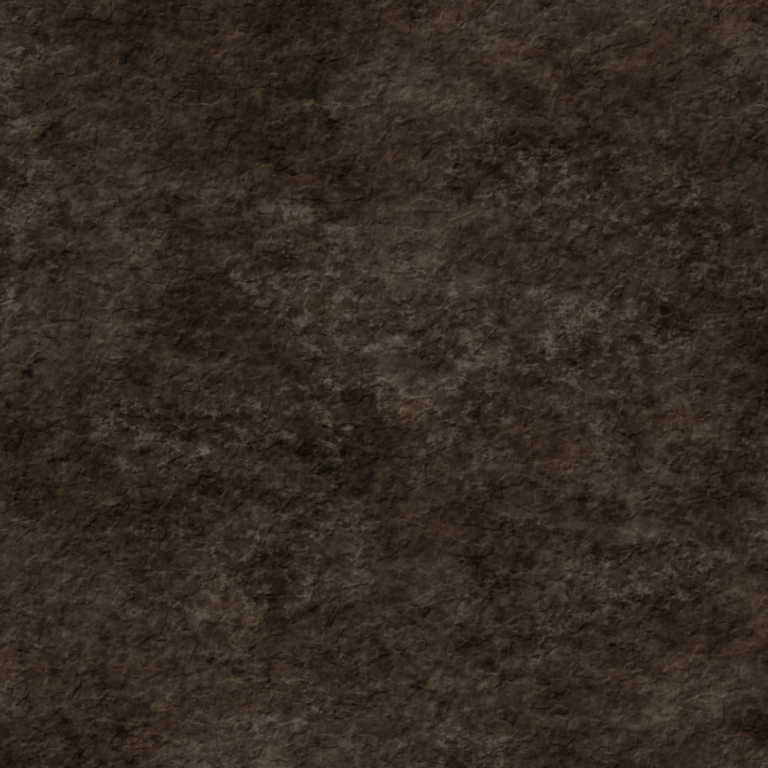
Reproduce this texture procedurally as a Shadertoy shader.

```glsl
// Dark trodden soil with streaky stains, pale mineral flecks, crumbs and straw.

const vec3 DEEP_SOIL_TINT = vec3(1.0, 0.81, 0.635);
const vec3 DRY_SOIL_TINT  = vec3(1.0, 0.91, 0.73);
const vec3 RUST_TINT      = vec3(1.04, 0.95, 0.89);
const vec3 MINERAL_TINT   = vec3(0.95, 1.01, 1.08);
const vec2 LIGHT_STEP     = vec2(-0.0015, 0.0021);
const float BASE_TONE     = 0.197;

// Hash and noise
float hash(vec2 cell, float seed) {
    vec3 q = fract(vec3(cell.xyx + seed * 17.3) * 0.1031);
    q += dot(q, q.yzx + 33.33);
    return fract((q.x + q.y) * q.z);
}

float noise(vec2 p, float seed) {
    vec2 cell = floor(p), f = fract(p);
    vec2 w = f * f * (3.0 - 2.0 * f);
    float low  = mix(hash(cell, seed), hash(cell + vec2(1, 0), seed), w.x);
    float high = mix(hash(cell + vec2(0, 1), seed), hash(cell + vec2(1, 1), seed), w.x);
    return mix(low, high, w.y);
}

// Centred on zero
float fbm(vec2 p, int octaves, float gain, float seed) {
    const mat2 turn = mat2(0.8, 0.6, -0.6, 0.8);
    float sum = 0.0, weight = 1.0, total = 0.0;
    for (int i = 0; i < octaves; i++) {
        sum += weight * (noise(p, seed + float(i)) - 0.5);
        total += weight;
        weight *= gain;
        p = turn * p * 2.03 + 7.7;
    }
    return sum / total;
}

// Crumbly surface height: grit plus flat-topped clods
float soilHeight(vec2 p) {
    float grit = fbm(p * 70.0, 3, 0.75, 11.0);
    float clod = fbm(p * vec2(44.0, 56.0), 3, 0.5, 21.0);
    return grit + 0.5 * smoothstep(0.04, 0.13, clod);
}

float segmentDistance(vec2 p, vec2 halfSpan) {
    float along = clamp(dot(p, halfSpan) / dot(halfSpan, halfSpan), -1.0, 1.0);
    return length(p - halfSpan * along);
}

// Scattered straws: x is the lit stalk, y its shadow
vec2 straws(vec2 p, float cells, float share, float pixel, float seed) {
    vec2 cover = vec2(0.0);
    vec2 q = p * cells, home = floor(q);
    float soft = pixel * cells;
    for (int j = -1; j <= 1; j++)
    for (int i = -1; i <= 1; i++) {
        vec2 cell = home + vec2(i, j);
        if (hash(cell, seed) > share) continue;
        vec2 centre = cell + vec2(hash(cell, seed + 1.0), hash(cell, seed + 2.0));
        float angle = 6.2832 * hash(cell, seed + 3.0);
        float reach = mix(0.12, 0.42, hash(cell, seed + 4.0));
        vec2 halfSpan = reach * vec2(cos(angle), sin(angle));
        vec2 d = q - centre;
        float width = 0.022;
        float stalk = segmentDistance(d, halfSpan);
        float shade = segmentDistance(d - vec2(0.03, -0.055), halfSpan);
        float strength = mix(0.2, 1.0, hash(cell, seed + 6.0));
        cover.x = max(cover.x, strength * (1.0 - smoothstep(width - soft, width + soft, stalk)));
        cover.y = max(cover.y, strength * (1.0 - smoothstep(0.0, 0.05 + soft, shade)));
    }
    return cover;
}

void mainImage(out vec4 fragColor, in vec2 fragCoord) {
    vec2 p = fragCoord / iResolution.y;
    float pixel = 1.0 / iResolution.y;

    // Bent coordinates make the stains drift around the horizontal
    vec2 bent = p + 0.07 * vec2(fbm(p * 4.0, 3, 0.5, 31.0), fbm(p * 3.0 + 5.0, 3, 0.5, 37.0));

    // Broad stains, streaks, mottling and grain
    float stain   = fbm(bent * vec2(3.4, 5.2), 5, 0.6, 41.0);
    float streak  = fbm(bent * vec2(11.0, 27.0), 4, 0.7, 51.0);
    float mottle  = fbm(p * vec2(28.0, 36.0), 4, 0.85, 61.0);
    float grain   = fbm(p * vec2(105.0, 125.0), 2, 0.9, 66.0);
    float streaky = smoothstep(-0.10, 0.14, fbm(p * vec2(2.0, 3.0), 3, 0.5, 71.0));
    float tone = BASE_TONE + 0.19 * stain + mix(0.05, 0.15, streaky) * streak;
    tone += 0.17 * mottle + 0.10 * grain;

    // Raking light and dark pits between the crumbs
    float relief = soilHeight(p) - soilHeight(p + LIGHT_STEP);
    tone += 0.17 * clamp(relief, -0.35, 0.3);
    float pits = smoothstep(0.06, 0.18, fbm(p * vec2(58.0, 72.0), 3, 0.65, 81.0));
    float pitted = smoothstep(-0.06, 0.14, fbm(p * 7.0, 4, 0.55, 91.0));
    tone -= 0.05 * pitted * pits;

    // Pale mineral flecks gathered in patches
    float patches = smoothstep(0.0, 0.20, fbm(bent * vec2(5.0, 7.5), 5, 0.6, 101.0));
    float flecks = smoothstep(0.0, 0.22, fbm(p * vec2(75.0, 95.0), 3, 0.75, 111.0));
    float mineral = patches * flecks;
    tone += 0.085 * mineral;

    // Straw and twig fragments
    vec2 litter = max(straws(p, 24.0, 0.30, pixel, 121.0), straws(p + 3.1, 44.0, 0.35, pixel, 131.0));
    tone = mix(tone, tone * 0.66, 0.7 * litter.y);
    tone += 0.05 * litter.x;

    // Colour follows brightness, then rust and mineral tints
    tone = clamp(tone, 0.065, 0.42);
    vec3 color = tone * mix(DEEP_SOIL_TINT, DRY_SOIL_TINT, smoothstep(0.18, 0.33, tone));
    float rust = smoothstep(0.02, 0.18, fbm(bent * vec2(6.0, 9.0), 5, 0.65, 141.0));
    float cool = smoothstep(0.04, 0.22, fbm(p * 4.0, 4, 0.5, 151.0));
    color *= mix(vec3(1.0), RUST_TINT, rust * (1.0 - mineral));
    color *= mix(vec3(1.0), MINERAL_TINT, clamp(0.7 * mineral + 0.35 * cool, 0.0, 1.0));
    fragColor = vec4(color, 1.0);
}
```
